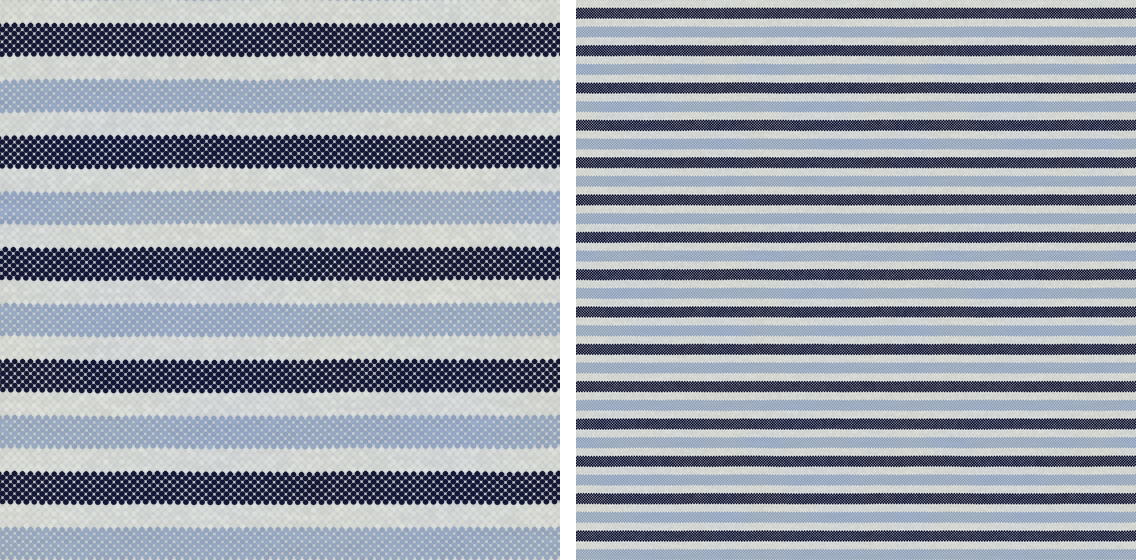
Left, the tile; right, the same tile 3 across and 3 down.
A Shadertoy shader for this texture:

```glsl
const float REPEATS = 5.0;            // stripe groups down the canvas
const float ROWS = 28.0;              // thread rows in one group
const float STRIPE_ROWS = 8.0;        // rows in each coloured stripe
const float CELLS = REPEATS * ROWS;   // weave cells along each side
const float KNOT_RADIUS = 0.71;       // in cells

const vec3 WARP = vec3(0.785, 0.805, 0.815);
const vec3 CREAM = vec3(0.838, 0.848, 0.832);
const vec3 BLUE = vec3(0.575, 0.642, 0.745);
const vec3 NAVY = vec3(0.070, 0.088, 0.205);

float hash(vec2 p) {
    return fract(sin(dot(p, vec2(127.1, 311.7))) * 43758.5453);
}

// Value noise that wraps after a whole number of lattice cells
float wrapNoise(vec2 uv, vec2 period) {
    vec2 p = uv * period;
    vec2 i = floor(p);
    vec2 f = fract(p);
    f = f * f * (3.0 - 2.0 * f);
    float a = hash(mod(i, period));
    float b = hash(mod(i + vec2(1.0, 0.0), period));
    float c = hash(mod(i + vec2(0.0, 1.0), period));
    float d = hash(mod(i + vec2(1.0, 1.0), period));
    return mix(mix(a, b, f.x), mix(c, d, f.x), f.y);
}

// 1 on the rows that belong to a stripe starting at firstRow
float stripeMask(float row, float firstRow) {
    float r = mod(row - firstRow, ROWS);
    return 1.0 - step(STRIPE_ROWS - 0.5, r);
}

vec3 threadColor(float row) {
    vec3 color = mix(CREAM, BLUE, stripeMask(row, 0.0));
    return mix(color, NAVY, stripeMask(row, ROWS * 0.5));
}

// Checkerboard of round weft knots over the pale warp
vec3 weave(vec2 p, float softness) {
    vec3 color = WARP;
    vec2 base = floor(p);
    for (int y = -1; y <= 1; y++) {
        for (int x = -1; x <= 1; x++) {
            vec2 cell = base + vec2(x, y);
            if (mod(cell.x + cell.y, 2.0) > 0.5) continue;
            float random = hash(mod(cell, CELLS));
            float d = length(p - cell - 0.5);
            float radius = KNOT_RADIUS + 0.07 * (random - 0.5);
            float cover = 1.0 - smoothstep(radius - softness, radius + softness, d);
            float shade = 1.01 + 0.05 * (random - 0.5) - 0.05 * d * d;
            color = mix(color, threadColor(cell.y) * shade, cover);
        }
    }
    return color;
}

void mainImage(out vec4 fragColor, in vec2 fragCoord) {
    vec2 uv = fragCoord / iResolution.xy;
    float softness = max(0.17, 0.75 * CELLS / iResolution.y);

    // Slight wander of the threads
    vec2 wander = vec2(wrapNoise(uv, vec2(7.0, 9.0)), wrapNoise(uv, vec2(11.0, 6.0))) - 0.5;
    vec3 color = weave(uv * CELLS + wander * vec2(0.5, 0.35), softness);

    // Uneven dye, faint slubs and fine fibre grain
    float dye = wrapNoise(uv, vec2(5.0, 8.0)) - 0.5;
    float slub = wrapNoise(uv, vec2(16.0, 140.0)) - 0.5;
    float grain = wrapNoise(uv, vec2(230.0, 230.0)) - 0.5;
    color += dye * vec3(-0.018, -0.010, 0.020);
    color *= 1.0 + 0.025 * slub + 0.03 * grain;

    fragColor = vec4(clamp(color, 0.0, 1.0), 1.0);
}
```
